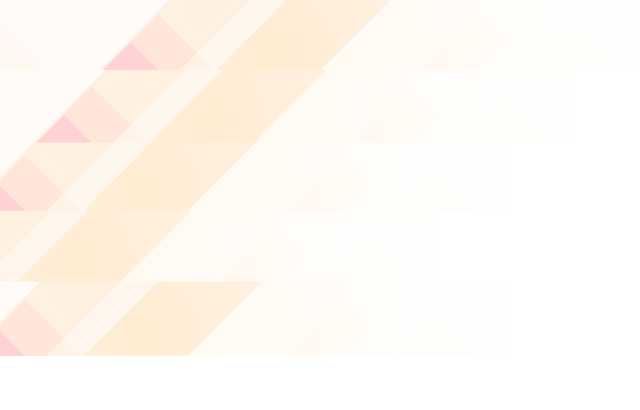
Reproduce this background procedurally as a WebGL 2 fragment shader.

```glsl
#version 300 es
precision highp float;

uniform vec2 u_resolution;
out vec4 outColor;

// Lengths are in row heights; the canvas is ROWS_HIGH of them tall
const float ROWS_HIGH = 5.788;
const float ROW_SHIFT = 0.941;
const float ROW_END = 9.035;
const int ROW_COUNT = 5;
const float ROW_EDGES[6] = float[6](-1.0, 0.988, 2.012, 2.976, 3.976, 5.024);

const vec3 WHITE = vec3(1.0);
const vec3 BLUSH = vec3(1.0, 0.980, 0.962);
const vec3 CREAM = vec3(1.0, 0.968, 0.928);
const vec3 IVORY = vec3(1.0, 0.980, 0.950);
const vec3 PALE = vec3(1.0, 0.996, 0.990);
const vec3 SAND = vec3(1.0, 0.955, 0.902);
const vec3 APRICOT = vec3(1.0, 0.942, 0.873);
const vec3 AMBER = vec3(1.0, 0.925, 0.825);
const vec3 PEACH = vec3(1.0, 0.902, 0.848);
const vec3 PINK = vec3(1.0, 0.824, 0.836);

// Smooth coverage, one where d is positive
float cover(float d, float px) {
    return smoothstep(-0.7 * px, 0.7 * px, d);
}

// Stripe leaning 45 degrees, given by its ends on the row's base
float stripe(vec2 p, float left, float right, float px) {
    float k = p.x - p.y;
    return cover(k - left, px) * cover(right - k, px);
}

// Right-angled peak standing on the row's base
float peak(vec2 p, float center, float height, float px) {
    return cover(height - abs(p.x - center) - p.y, px);
}

// Soft wash behind the shapes, from blush through cream to near white
vec3 wash(vec2 p, float px) {
    float lean = p.x - p.y;
    vec3 left = mix(BLUSH, PALE, 0.35 * smoothstep(0.0, 1.4, p.x));
    vec3 right = mix(IVORY, PALE, smoothstep(4.6, 8.2, p.x));
    vec3 color = mix(left, CREAM, cover(lean - 1.40, px));
    return mix(color, right, cover(lean - 4.53, px));
}

// One row of stripes and peaks; p.x runs along it, p.y up from its base
vec3 rowColor(vec2 p, float px) {
    vec3 color = wash(p, px);

    // Stripes, the wide one lit by a round glow
    float glow = 1.0 - smoothstep(0.1, 1.5, distance(p, vec2(3.92, 0.3)));
    vec3 narrow = mix(SAND, APRICOT, smoothstep(1.4, 3.0, p.x));
    float narrowMask = stripe(p, 1.40, 2.54, px);
    color = mix(color, narrow, narrowMask);
    color = mix(color, mix(APRICOT, AMBER, glow), stripe(p, 3.06, 4.53, px));

    // Warm peaks, weaker where they leave the narrow stripe
    float tall = peak(p, 2.235, 0.79, px);
    color = mix(color, PEACH, tall * mix(0.25, 1.0, narrowMask));
    color = mix(color, PINK, peak(p, 1.845, 0.39, px));

    // Faint peaks towards both ends
    color = mix(color, SAND, 0.35 * peak(p, -0.10, 0.70, px));
    float cut = cover(6.67 - p.x + p.y, px);
    color = mix(color, SAND, 0.28 * cut * peak(p, 6.68, 0.77, px));
    color = mix(color, SAND, 0.10 * peak(p, 8.0, 0.55, px));

    return mix(color, WHITE, cover(p.x - ROW_END, px));
}

void main() {
    float px = ROWS_HIGH / u_resolution.y;
    vec2 pos = vec2(gl_FragCoord.x, u_resolution.y - gl_FragCoord.y) * px;

    // Paint rows downwards; the shift turns back after the fourth
    vec3 color = WHITE;
    for (int i = 0; i < ROW_COUNT; i++) {
        float shift = ROW_SHIFT * (3.0 - abs(float(i) - 3.0));
        vec2 local = vec2(pos.x + shift, ROW_EDGES[i + 1] - pos.y);
        color = mix(color, rowColor(local, px), cover(pos.y - ROW_EDGES[i], px));
    }

    // Clear margin below the last row
    color = mix(color, WHITE, cover(pos.y - ROW_EDGES[ROW_COUNT], px));
    outColor = vec4(color, 1.0);
}
```
